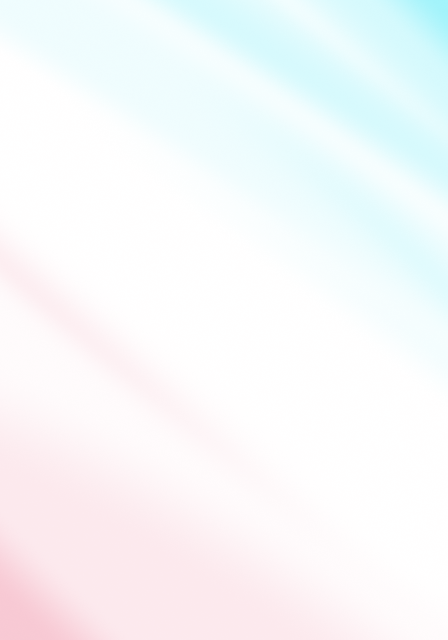
Write a WebGL 1 fragment shader that draws this background.

```glsl
precision highp float;
// Soft diagonal veils of cyan and pink light sweeping across a white page.
uniform vec2 u_resolution;

const vec3 PAPER = vec3(1.0, 0.998, 0.998);
// Light absorbed by each tint at full strength
const vec3 CYAN_ABSORB = vec3(1.0, 0.12, 0.04);
const vec3 PINK_ABSORB = vec3(0.14, 1.0, 0.80);

float hash(vec2 p) {
  return fract(sin(dot(p, vec2(127.1, 311.7))) * 43758.5453);
}

// Depth below a bent diagonal: start + slope * x + bend * x * x
float below(vec2 p, float start, float slope, float bend) {
  return p.y - (start + (slope + bend * p.x) * p.x);
}

// Soft ridge with a separate falloff on its upper and lower side
float streak(float d, float upper, float lower) {
  float q = d / (d < 0.0 ? upper : lower);
  return exp(-q * q);
}

// Gradual rise from 0 at "from" to 1 at "to", in either direction
float ramp(float d, float from, float to) {
  float k = clamp((d - from) / (to - from), 0.0, 1.0);
  return k * k * (3.0 - 2.0 * k);
}

float cyanAmount(vec2 p) {
  // Broad wash and two coloured bands
  float a = 0.062 * ramp(below(p, 0.12, 0.46, 0.06), 0.01, -0.11);
  a += 0.095 * streak(below(p, -0.19, 0.44, 0.015), 0.075, 0.045);
  a += 0.055 * streak(below(p, 0.01, 0.20, 0.24), 0.05, 0.045)
     * ramp(p.x, 0.35, 0.95);
  // Pale rays between the bands
  a -= 0.036 * streak(below(p, -0.13, 0.43, 0.04), 0.028, 0.035);
  a -= 0.022 * streak(below(p, 0.08, 0.42, 0.03), 0.035, 0.03);
  // Corner haze, its pale ray and the bright core
  a += 0.10 * ramp(below(p, -0.45, 0.65, 0.0), 0.06, -0.08);
  a -= 0.035 * streak(below(p, -0.38, 0.59, 0.0), 0.03, 0.025);
  a += 0.20 * ramp(below(p, -0.62, 0.70, 0.0), 0.05, -0.065);
  return max(a, 0.0);
}

float pinkAmount(vec2 p) {
  // Upper band, fading to the right, with a faint wash beneath
  float band = below(p, 0.405, 0.62, -0.07);
  float fade = 1.0 - ramp(p.x, 0.0, 0.9);
  float a = 0.058 * streak(band, 0.05, 0.036) * fade;
  a += 0.014 * ramp(band, -0.04, 0.05);
  // Lower field and saturated corner
  a += 0.070 * ramp(below(p, 0.62, 0.32, 0.13), -0.06, 0.12);
  a += 0.125 * ramp(below(p, 0.83, 0.70, 0.0), -0.04, 0.10);
  return a;
}

void main() {
  vec2 uv = gl_FragCoord.xy / u_resolution;
  vec2 p = vec2(uv.x, 1.0 - uv.y); // y is depth from the top edge

  vec3 color = PAPER;
  color -= CYAN_ABSORB * cyanAmount(p);
  color -= PINK_ABSORB * pinkAmount(p);

  // Tiny dither against banding
  color += (hash(uv) - 0.5) / 255.0;
  gl_FragColor = vec4(clamp(color, 0.0, 1.0), 1.0);
}
```
